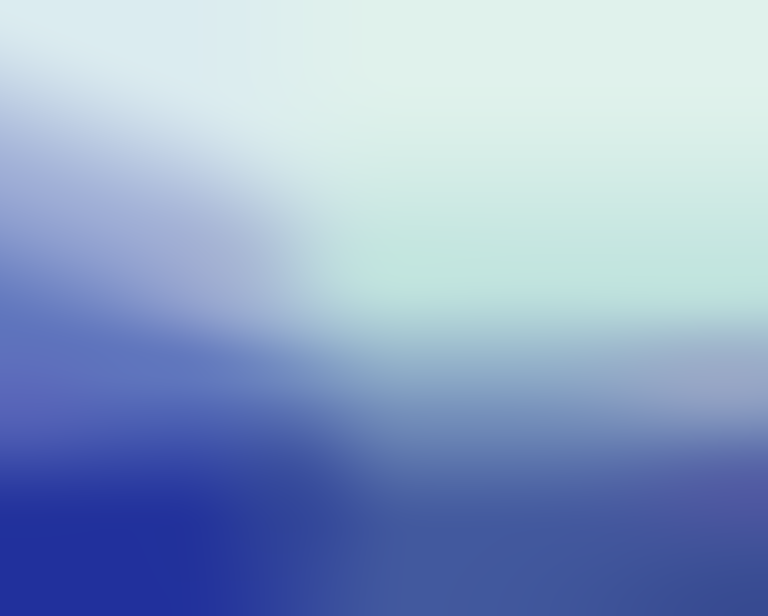
This background is drawn by a WebGL 1 fragment shader. Its source:

```glsl
precision highp float;

uniform vec2 u_resolution;

// Open side, from the ground up
const vec3 SLATE = vec3(0.26, 0.35, 0.62);
const vec3 STEEL = vec3(0.50, 0.61, 0.755);
const vec3 AQUA = vec3(0.75, 0.89, 0.87);
const vec3 PALE_MINT = vec3(0.88, 0.95, 0.925);

// Shaded left side, from the ground up
const vec3 INDIGO = vec3(0.13, 0.19, 0.61);
const vec3 PERIWINKLE = vec3(0.37, 0.46, 0.74);
const vec3 LAVENDER = vec3(0.60, 0.66, 0.83);
const vec3 HAZE = vec3(0.86, 0.925, 0.94);

// Local tints
const vec3 VIOLET = vec3(0.36, 0.38, 0.73);
const vec3 MAUVE = vec3(0.63, 0.66, 0.78);
const vec3 PLUM = vec3(0.33, 0.34, 0.64);
const vec3 NAVY = vec3(0.18, 0.26, 0.58);
const vec3 DUSK = vec3(0.20, 0.27, 0.55);
const vec3 DUSTY_LILAC = vec3(0.65, 0.69, 0.81);
const vec3 SEAFOAM = vec3(0.76, 0.905, 0.87);

const float SLOPE = 0.49;             // how fast the shade falls to the right
const vec2 SHADE_EDGE = vec2(0.22, 0.54);

vec3 openRamp(float y) {
  vec3 color = mix(SLATE, STEEL, smoothstep(0.13, 0.40, y));
  color = mix(color, AQUA, smoothstep(0.32, 0.56, y));
  return mix(color, PALE_MINT, smoothstep(0.48, 0.90, y));
}

vec3 shadeRamp(float y) {
  vec3 color = mix(INDIGO, PERIWINKLE, smoothstep(0.14, 0.42, y));
  color = mix(color, LAVENDER, smoothstep(0.46, 0.72, y));
  return mix(color, HAZE, smoothstep(0.66, 1.0, y));
}

// Soft elliptical tint
vec3 glow(vec3 color, vec3 tint, vec2 offset, vec2 size, float amount) {
  vec2 d = offset / size;
  return mix(color, tint, amount * exp(-dot(d, d)));
}

void main() {
  vec2 uv = gl_FragCoord.xy / u_resolution;

  // Lean the upper shade downward as it moves right, then blend the two sides
  float lift = SLOPE * uv.x * smoothstep(0.33, 0.52, uv.y);
  float openness = smoothstep(SHADE_EDGE.x, SHADE_EDGE.y, uv.x);
  vec3 color = mix(shadeRamp(uv.y + lift), openRamp(uv.y), openness);

  // Cool tints on the left
  color = glow(color, VIOLET, uv - vec2(0.02, 0.35), vec2(0.12, 0.09), 0.5);
  color = glow(color, DUSTY_LILAC, uv - vec2(0.29, 0.57), vec2(0.10, 0.10), 0.45);
  color = glow(color, NAVY, uv - vec2(0.38, 0.20), vec2(0.09, 0.12), 0.5);

  // Bright band above the horizon
  color = glow(color, SEAFOAM, uv - vec2(0.52, 0.57), vec2(0.12, 0.06), 0.4);
  color = glow(color, SEAFOAM, uv - vec2(0.92, 0.53), vec2(0.16, 0.05), 0.45);

  // Warm and dark tints on the right
  color = glow(color, MAUVE, uv - vec2(0.95, 0.38), vec2(0.16, 0.08), 0.65);
  color = glow(color, PLUM, uv - vec2(1.0, 0.19), vec2(0.18, 0.09), 0.7);
  color = glow(color, DUSK, uv - vec2(1.0, 0.0), vec2(0.24, 0.13), 0.75);

  gl_FragColor = vec4(color, 1.0);
}
```
